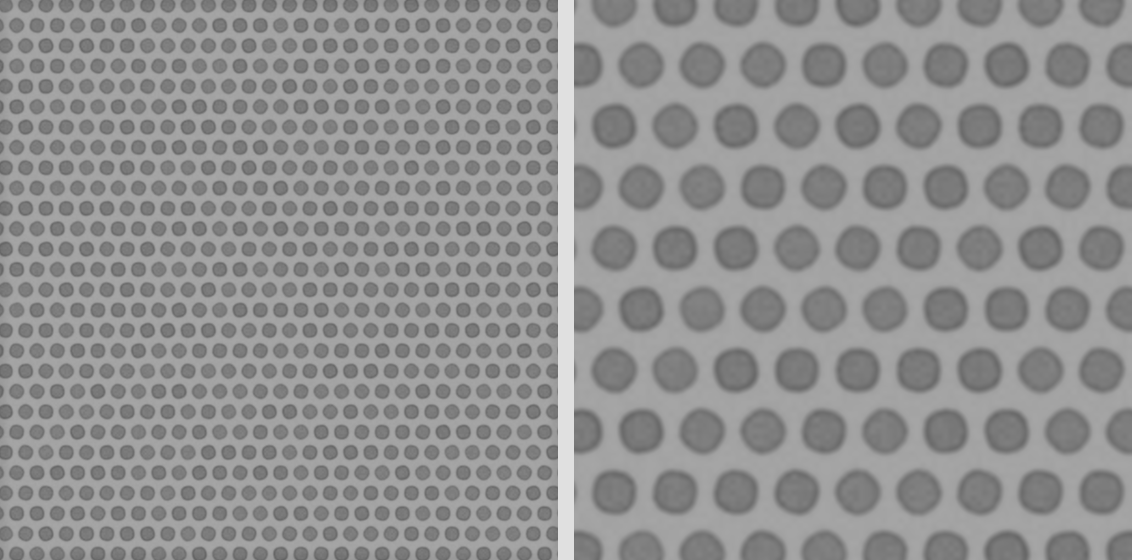
Left: the whole. Right: its middle third, enlarged.
A WebGL 1 fragment shader for this pattern:

```glsl
precision highp float;

// Perforated grey sheet: staggered rows of soft round dots with dark rims.
// Each row is shifted by about half a pitch; hashes vary every dot's tone and
// outline, while value noise adds grain and the sheet dims at its borders.

uniform vec2 u_resolution;

const vec2 DOTS_PER_HEIGHT = vec2(27.58, 27.54);
const float FIRST_ROW = 0.251;      // centre of the top row, in pitches
const float EVEN_START = 0.266;     // first dot centre of even rows
const float ODD_START = 0.822;      // first dot centre of odd rows
const float DOT_RADIUS = 0.365;

const vec3 SHEET = vec3(0.642);
const vec3 DOT_CENTRE = vec3(0.488);
const vec3 DOT_RIM = vec3(0.437);

float hash(vec2 p) {
  return fract(sin(dot(p, vec2(127.1, 311.7))) * 43758.5453);
}

float valueNoise(vec2 p) {
  vec2 i = floor(p);
  vec2 f = fract(p);
  f = f * f * (3.0 - 2.0 * f);
  float low = mix(hash(i), hash(i + vec2(1.0, 0.0)), f.x);
  float high = mix(hash(i + vec2(0.0, 1.0)), hash(i + vec2(1.0, 1.0)), f.x);
  return mix(low, high, f.y);
}

// Lattice position measured from the top left; whole cells hold one dot each.
vec2 staggeredGrid(vec2 p) {
  vec2 g = vec2(p.x, 1.0 - p.y) * DOTS_PER_HEIGHT;
  g.y += 0.5 - FIRST_ROW;
  float odd = mod(floor(g.y), 2.0);
  g.x += 0.5 - mix(EVEN_START, ODD_START, odd);
  return g;
}

// Signed distance to a slightly uneven disc, in pitches.
float wornDisc(vec2 q, float radius, float seed) {
  float angle = atan(q.y, q.x);
  float wobble = sin(angle * 4.0 + seed * 6.283) * 0.008;
  return length(q) - radius - wobble;
}

vec3 dotColour(float dist, float seed) {
  float rim = smoothstep(-0.16, -0.04, dist);
  vec3 colour = mix(DOT_CENTRE, DOT_RIM, rim * mix(0.7, 1.15, seed));
  return colour + (seed - 0.5) * -0.022;
}

// Brightness falls off in a narrow band along the sheet's border.
float borderShade(vec2 uv) {
  vec2 inset = min(uv, 1.0 - uv);
  return mix(0.94, 1.0, smoothstep(0.0, 0.022, min(inset.x, inset.y)));
}

void main() {
  vec2 p = gl_FragCoord.xy / u_resolution.y;
  vec2 uv = gl_FragCoord.xy / u_resolution;

  vec2 grid = staggeredGrid(p);
  float seed = hash(floor(grid));
  float dist = wornDisc(fract(grid) - 0.5, DOT_RADIUS, seed);

  // Soft edge, never narrower than one pixel
  float pixel = DOTS_PER_HEIGHT.y / u_resolution.y;
  float soft = max(0.065, pixel);
  float cover = 1.0 - smoothstep(-soft, soft, dist);

  // Faint halo and grain on the sheet
  float halo = 1.0 - smoothstep(0.0, 0.13, dist);
  vec3 colour = mix(SHEET - 0.02 * halo, dotColour(dist, seed), cover);
  float grain = valueNoise(p * 300.0) - 0.5;
  colour += grain * mix(0.016, 0.036, cover);

  gl_FragColor = vec4(colour * borderShade(uv), 1.0);
}
```
